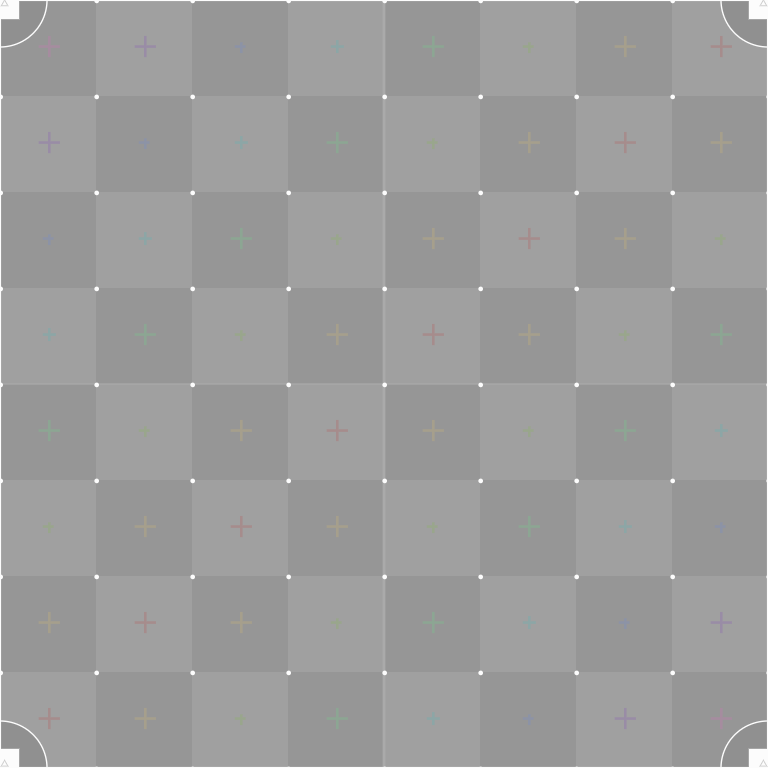
Write a WebGL 2 fragment shader that draws this pattern.

```glsl
#version 300 es
precision highp float;
// A grey 8 by 8 checkerboard with a faint tinted cross in every cell, white
// dots at the cell corners, pale centre lines and a mirrored corner ornament.
// Cross hue and arm lengths follow the cell's distance from the diagonal.

uniform vec2 u_resolution;
out vec4 fragColor;

// Lengths are fractions of the canvas.
const float CELLS = 8.0;
const vec3 LIGHT_GREY = vec3(0.627);
const vec3 DARK_GREY = vec3(0.588);
const vec3 CORNER_GREY = vec3(0.565);
const vec3 LINE_GREY = vec3(0.665);
const vec3 WHITE = vec3(0.99);

const float CROSS_ARM = 0.0138;
const float CROSS_SHORT_ARM = 0.0085;
const float CROSS_STUB = 0.0055;
const float CROSS_HALF_WIDTH = 0.0017;
const vec2 CROSS_SHIFT = vec2(0.0017, 0.0019);
const float CROSS_BASE = 0.55;
const float CROSS_TINT = 0.10;

const float DOT_RADIUS = 0.0030;
const vec2 DOT_SHIFT = vec2(0.0009, -0.0012);
const vec2 CENTRE_LINE_HALF = vec2(0.0018, 0.0008);
const float BORDER_WIDTH = 0.0014;

const float ARC_RADIUS = 0.0612;
const float ARC_HALF_WIDTH = 0.0009;
const float CORNER_SQUARE = 0.0250;
const vec2 TRIANGLE_CENTRE = vec2(0.006, 0.005);
const float TRIANGLE_SIZE = 0.0050;
const float TRIANGLE_HALF_LINE = 0.0006;

// Antialiased coverage of a signed distance.
float coverage(float dist, float pixel) {
  return clamp(0.5 - dist / pixel, 0.0, 1.0);
}

float boxDistance(vec2 p, vec2 halfSize) {
  vec2 q = abs(p) - halfSize;
  return length(max(q, 0.0)) + min(max(q.x, q.y), 0.0);
}

// Cross whose left/down arms and right/up arms may differ in length.
float crossDistance(vec2 p, float leftDown, float rightUp) {
  float middle = 0.5 * (rightUp - leftDown);
  float halfLength = 0.5 * (rightUp + leftDown);
  float across = boxDistance(p - vec2(middle, 0.0), vec2(halfLength, CROSS_HALF_WIDTH));
  float upright = boxDistance(p - vec2(0.0, middle), vec2(CROSS_HALF_WIDTH, halfLength));
  return min(across, upright);
}

float triangleDistance(vec2 p, float size) {
  return max(abs(p.x) * 0.866 + p.y * 0.5, -p.y) - size * 0.5;
}

vec3 hueColor(float hue) {
  return clamp(abs(fract(hue + vec3(0.0, 2.0, 1.0) / 3.0) * 6.0 - 3.0) - 1.0, 0.0, 1.0);
}

void main() {
  vec2 uv = gl_FragCoord.xy / u_resolution;
  float pixel = 1.0 / min(u_resolution.x, u_resolution.y);

  // Checkerboard
  vec2 grid = uv * CELLS;
  vec2 cell = floor(grid);
  float parity = mod(cell.x + cell.y, 2.0);
  vec3 color = mix(LIGHT_GREY, DARK_GREY, parity);

  // Centre lines
  vec2 lineDist = abs(uv - 0.5) - CENTRE_LINE_HALF;
  color = mix(color, LINE_GREY, coverage(min(lineDist.x, lineDist.y), pixel));

  // Corner ground, mirrored into all four corners
  vec2 corner = min(uv, 1.0 - uv);
  float arc = length(corner) - ARC_RADIUS;
  color = mix(color, CORNER_GREY, coverage(arc, pixel));

  // Tinted crosses, with clipped arms on some diagonals
  float diagonal = abs(cell.x - cell.y);
  bool lopsided = diagonal == 2.0 || diagonal == 5.0;
  bool small = diagonal == 4.0;
  float leftDown = (lopsided || small) ? CROSS_SHORT_ARM : CROSS_ARM;
  float rightUp = lopsided ? CROSS_STUB : leftDown;
  vec2 crossPoint = (fract(grid) - 0.5) / CELLS - CROSS_SHIFT;
  vec3 tint = CROSS_BASE + CROSS_TINT * hueColor(diagonal / CELLS);
  color = mix(color, tint, coverage(crossDistance(crossPoint, leftDown, rightUp), pixel));

  // Dots at the cell corners
  vec2 dotGrid = (uv - DOT_SHIFT) * CELLS;
  vec2 dotPoint = (fract(dotGrid + 0.5) - 0.5) / CELLS;
  color = mix(color, WHITE, coverage(length(dotPoint) - DOT_RADIUS, pixel));

  // Border, corner arcs and corner squares
  float white = coverage(min(corner.x, corner.y) - BORDER_WIDTH, pixel);
  white = max(white, coverage(abs(arc) - ARC_HALF_WIDTH, pixel));
  white = max(white, coverage(max(corner.x, corner.y) - CORNER_SQUARE, pixel));
  color = mix(color, WHITE, white);

  // Thin triangle outlines inside the corner squares
  vec2 trianglePoint = vec2(corner.x, uv.y < 0.5 ? uv.y : uv.y - 1.0 + 2.0 * TRIANGLE_CENTRE.y);
  float outline = abs(triangleDistance(trianglePoint - TRIANGLE_CENTRE, TRIANGLE_SIZE));
  color = mix(color, LINE_GREY, 0.6 * coverage(outline - TRIANGLE_HALF_LINE, pixel));

  fragColor = vec4(color, 1.0);
}
```
